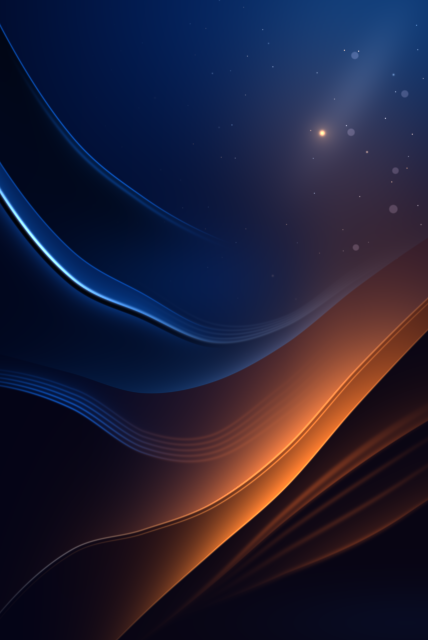
Write a Shadertoy shader that draws this background.

```glsl
// Silky ribbons sweep across a night sky: blue folds on the left, amber below.
// Each fold is a spline height over x; its signed distance drives edges, lines
// and exponential glows, layered from the sky down. Hashed stars at upper right.

const vec3 NAVY = vec3(.005, .03, .14);
const vec3 SKY = vec3(.005, .11, .33);
const vec3 AZURE = vec3(.04, .34, .72);
const vec3 ICE = vec3(.7, .88, 1);
const vec3 INK = vec3(.014, .014, .085);
const vec3 PLUM = vec3(.14, .08, .16);
const vec3 AMBER = vec3(.8, .42, .1);
const vec3 GOLD = vec3(1, .62, .25);
const vec3 COPPER = vec3(.2, .085, .02);
const vec2 STAR = vec2(.753, 1.188);
const float CELLS = 17.;

// Fold heights at seven even steps of x, in canvas widths
const float[7] ARC = float[7](1.441, 1.182, 1.039, .945, .895, .865, .845);
const float[7] CREST = float[7](1.119, .914, .812, .728, .752, .865, .963);
const float[7] BLADE = float[7](1.047, .846, .764, .697, .736, .846, .943);
const float[7] SHEET = float[7](.67, .625, .578, .605, .693, .826, .943);
const float[7] VEIL = float[7](.596, .543, .439, .426, .527, .67, .826);
const float[7] RIDGE = float[7](.064, .211, .258, .322, .449, .635, .801);
const float[7] HEM = float[7](-.297, -.111, .059, .209, .357, .549, .727);
const float[7] EMBER = float[7](-.25, -.12, 0., .133, .279, .406, .514);

float hash(vec2 p) { return fract(sin(dot(p, vec2(127.1, 311.7))) * 43758.5); }

// Signed distance above a Catmull-Rom height curve
float above(vec2 p, float k[7]) {
  float s = clamp(p.x, 0., .9999) * 6.;
  int i = int(s);
  float t = s - float(i), b = k[i], c = k[i + 1];
  float a = i > 0 ? k[max(i - 1, 0)] : 3. * (b - c) + k[2];
  float d = i < 5 ? k[min(i + 2, 6)] : 3. * (c - b) + k[4];
  float m = .5 * (c - a), n = .5 * (d - b);
  float q = 3. * (c - b) - 2. * m - n, r = 2. * (b - c) + m + n;
  float slope = 6. * (m + t * (2. * q + 3. * r * t));
  return (p.y - b - t * (m + t * (q + r * t))) / sqrt(1. + slope * slope);
}

float pixel() { return 1.5 / iResolution.y; }
float side(float d) { return smoothstep(-pixel(), pixel(), d); }
float rise(float d, float w) { return side(d) * exp(-max(d, 0.) / w); }
float bump(float x, float c, float w) { x = (x - c) / w; return exp(-x * x); }
float line(float d, float w) { return bump(d, 0., max(w, .7 * pixel())); }
float blob(vec2 p, float x, float y, float w, float h) { return bump(p.x, x, w) * bump(p.y, y, h); }

vec3 starField(vec2 p) {
  vec2 id = floor(p * CELLS);
  vec2 spot = .15 + .7 * vec2(hash(id), hash(id + 7.3));
  float size = mix(.0012, .0032, pow(hash(id + 3.1), 4.));
  float lit = step(.55, hash(id + 11.7)) * (.25 + .6 * hash(id + 5.9));
  lit *= blob(p, .85, 1.24, .3, .32) * line(length(p - (id + spot) / CELLS), size);
  vec3 light = mix(ICE, GOLD, hash(id + 2.2)) * lit;
  // Pale out-of-focus discs
  for (float n = 0.; n < 6.; n++) {
    vec2 c = vec2(.77 + .18 * hash(vec2(n, 4)), .92 + .09 * n);
    light += vec3(.15, .13, .14) * side(.007 + .005 * hash(vec2(n, 9)) - length(p - c));
  }
  return light;
}

void mainImage(out vec4 fragColor, in vec2 fragCoord) {
  vec2 p = fragCoord / iResolution.xy * vec2(1, 1.5);
  float x = p.x, arc = above(p, ARC), crest = above(p, CREST), blade = above(p, BLADE);
  float sheet = above(p, SHEET), veil = above(p, VEIL), ridge = above(p, RIDGE);
  float hem = above(p, HEM), ember = above(p, EMBER);
  float trail = ember + .16 * smoothstep(.3, .95, x);

  // Sky, haze and stars
  vec3 col = mix(NAVY, SKY, smoothstep(.7, 1.5, p.y) * smoothstep(-.25, .5, x));
  col += vec3(.04, .12, .14) * blob(p, .88, 1.5, .35, .28);
  col += vec3(.14, .085, .05) * blob(p, STAR.x, STAR.y, .22, .24);
  col += vec3(.11, .035, -.01) * blob(p, 1., .95, .36, .3);
  col += .08 * bump(x - .55 * p.y, .12, .06) * bump(p.y, 1.28, .16);
  float core = length(p - STAR);
  col += starField(p) + GOLD * (line(core, .006) + .35 * exp(-core / .018));

  // Upper arc and its shadow
  float fade = 1. - smoothstep(.25, .55, x);
  col *= 1. - .6 * rise(-arc, .25) * fade;
  col += AZURE * fade * (.6 * line(arc, .002)
       + .3 * smoothstep(0., .2, x) * (line(arc + .012, .004) + rise(-arc, .02)));
  col += vec3(0, .06, .14) * blob(p, .42, .84, .28, .13);

  // Glassy blue blade
  float inside = side(-crest) * side(blade) * (1. - smoothstep(.3, .55, x));
  col = mix(col, mix(SKY, AZURE, .75 * exp(-max(blade, 0.) / .03)), .85 * inside);
  col = mix(col, NAVY * .8, side(-blade) * (1. - smoothstep(.35, .8, x)));
  col += AZURE * .45 * fade * (line(crest, .002) + rise(-blade - .012, .02));
  col *= 1. - .8 * fade * line(blade + .007, .004);
  col += ICE * line(blade - .003, .004) * (bump(x, .09, .15) + .25 * bump(x, .35, .15));

  // Blue sheet with fine strands
  col += vec3(0, .1, .19) * rise(sheet, .11) * bump(x, .43, .27);
  for (float t = 0.; t < 1.1; t += .25)
    col += ICE * (.1 - .06 * t) * line(mix(blade, crest, t * 1.4), .003) * bump(x, .6, .17);
  vec3 dusk = mix(NAVY, PLUM, smoothstep(.1, .7, x));
  col = mix(col, dusk, side(-sheet) * smoothstep(0., .3, x));
  col += vec3(.1, .13, .18) * rise(sheet, .025) * bump(x, .64, .24);

  // Veil: blue on the left, copper strands on the right
  col = mix(col, INK, side(-veil) * (1. - smoothstep(.15, .5, x)));
  for (float n = 0.; n < 5.; n++) {
    float d = veil - .009 * n * (1. + x);
    col += AZURE * (.65 - .12 * n) * (line(d, .0025) + .25 * rise(d, .018)) * bump(x, .15, .17);
    col += COPPER * .5 * line(d, .004) * bump(x, .45, .17);
  }

  // Amber slope, then the golden panel under its ridge
  col += AMBER * .9 * rise(ridge, .1) * bump(x, .69, .25) + COPPER * rise(ridge, .13) * bump(x, .5, .32);
  vec3 panel = mix(INK, vec3(.11, .045, .08), smoothstep(0., .5, x));
  panel += AMBER * 1.1 * rise(hem, .075) * bump(x, .64, .26) + COPPER * bump(x, .85, .25);
  col = mix(col, panel, side(-ridge));
  col += GOLD * (.6 * line(ridge, .002) + .35 * line(ridge + .009, .002)) * bump(x, .62, .36);
  col += ICE * .2 * line(ridge, .002) * bump(x, .15, .15);

  // Shadow below the hem with ember streaks
  vec3 under = vec3(.03, .018, .075) + AZURE * .08 * blob(p, .95, .04, .35, .09);
  under += COPPER * (1.3 * rise(ember, .06) * bump(x, .83, .27) + rise(trail, .05) * bump(x, .87, .22));
  for (float t = 0.; t < 1.1; t += .2)
    under += COPPER * .8 * line(mix(ember, trail, t * t * 1.2 - .2), .006) * bump(x, .72 + .1 * t, .2);
  col = mix(col, under, side(-hem));
  col += GOLD * .6 * line(hem, .002) * bump(x, .66, .3);
  fragColor = vec4(clamp(col, 0., 1.), 1);
}
```
